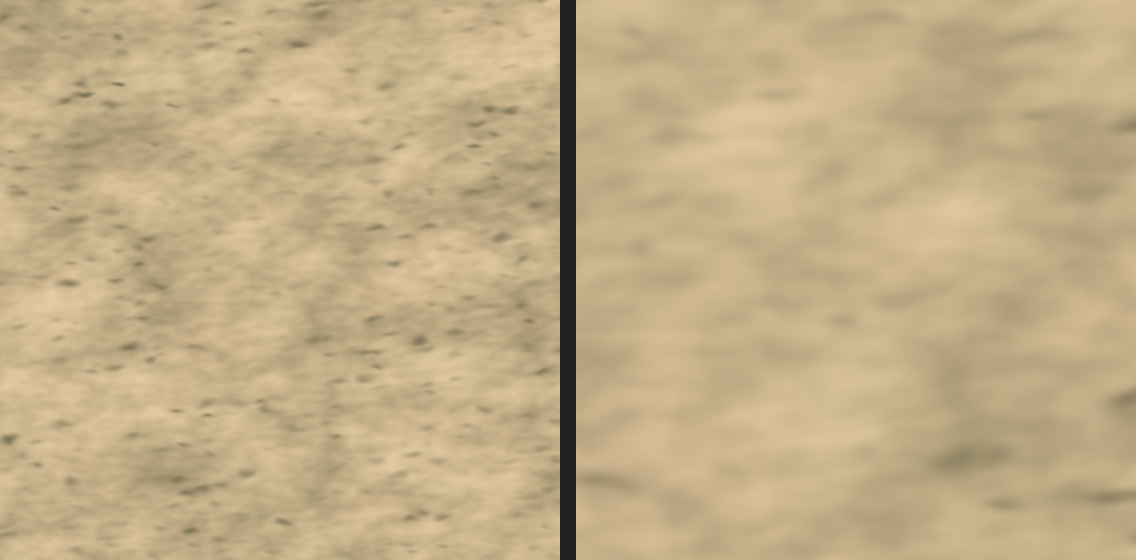
Left: the whole. Right: its middle third, enlarged.
Write a WebGL 2 fragment shader that draws this texture.

```glsl
#version 300 es
precision highp float;
// Weathered sandstone: soft tan patches, flat blurred streaks and small dark olive specks.

uniform vec2 u_resolution;
out vec4 fragColor;

const vec3 SAND = vec3(0.776, 0.694, 0.543);
const vec3 TONE_STEP = vec3(1.0, 0.86, 0.77);
const vec3 TINT_STEP = vec3(0.4, -0.2, 0.1);
const vec3 SPECK = vec3(0.27, 0.27, 0.19);
const float TAU = 6.28318;

vec2 hash2(vec2 cell) {
  vec3 q = fract(cell.xyx * vec3(0.1031, 0.1030, 0.0973));
  q += dot(q, q.yzx + 33.33);
  return fract((q.xx + q.yz) * q.zy);
}

float cornerSlope(vec2 cell, vec2 offset) {
  float angle = TAU * hash2(cell).x;
  return dot(vec2(cos(angle), sin(angle)), offset);
}

// Gradient noise, centred on zero
float noise(vec2 p) {
  vec2 cell = floor(p), f = fract(p);
  vec2 w = f * f * f * (f * (f * 6.0 - 15.0) + 10.0);
  vec2 e = vec2(1.0, 0.0);
  float low = mix(cornerSlope(cell, f), cornerSlope(cell + e, f - e), w.x);
  float high = mix(cornerSlope(cell + e.yx, f - e.yx),
                   cornerSlope(cell + 1.0, f - 1.0), w.x);
  return mix(low, high, w.y);
}

// Lean the domain so that features rise gently to the right
vec2 lean(vec2 p, float slope) {
  return vec2(p.x, p.y - slope * p.x);
}

// Large and medium stains
float patches(vec2 p) {
  vec2 q = lean(p, 0.22);
  return 0.135 * noise(q * vec2(3.0, 4.5) + 17.3)
       + 0.125 * noise(q * vec2(6.5, 11.0) + 41.7);
}

// Flattened grain at three scales
float streaks(vec2 p) {
  vec2 q = lean(p, 0.06);
  return 0.100 * noise(q * vec2(13.0, 27.0) + 63.1)
       + 0.075 * noise(q * vec2(28.0, 60.0) + 85.9)
       + 0.035 * noise(q * vec2(56.0, 105.0) + 29.4);
}

// Cellular scatter of soft, flat blots; few are strong
float specks(vec2 p, vec2 grid, vec2 size) {
  vec2 home = floor(p * grid);
  float total = 0.0;
  for (int j = -1; j <= 1; j++) {
    for (int i = -1; i <= 1; i++) {
      vec2 cell = home + vec2(i, j);
      vec2 centre = (cell + hash2(cell + 131.0)) / grid;
      vec2 traits = hash2(cell + 257.0);
      vec2 d = lean(p - centre, mix(-0.06, 0.14, traits.y));
      d /= size * mix(0.7, 1.2, traits.y);
      total += pow(traits.x, 4.0) * exp(-dot(d, d));
    }
  }
  return total;
}

void main() {
  vec2 p = gl_FragCoord.xy / u_resolution;
  float stain = patches(p);
  float grain = streaks(p);

  // Base stone: bright areas level off, with a slight warm to green drift
  float tone = stain + grain;
  tone -= 1.5 * max(tone, 0.0) * max(tone, 0.0);
  float tint = 0.025 * noise(p * vec2(5.0, 8.0) + 7.7) + 0.06 * stain;
  vec3 colour = SAND + tone * TONE_STEP + tint * TINT_STEP;

  // Specks gather in loose bands and in the darker stains
  vec2 warp = vec2(noise(p * vec2(24.0, 40.0) + 3.1),
                   noise(p * vec2(34.0, 44.0) + 51.6));
  vec2 q = p + warp * vec2(0.014, 0.007);
  float band = noise(lean(p, 0.08) * vec2(6.0, 15.0) + 97.2);
  float gather = clamp(0.7 + 1.4 * band - 3.5 * stain, 0.15, 1.3);
  float dark = gather * specks(q, vec2(21.0, 50.0), vec2(0.0135, 0.0054));
  colour = mix(colour, SPECK, 0.8 * (1.0 - exp(-0.95 * dark)));

  fragColor = vec4(clamp(colour, 0.0, 1.0), 1.0);
}
```
